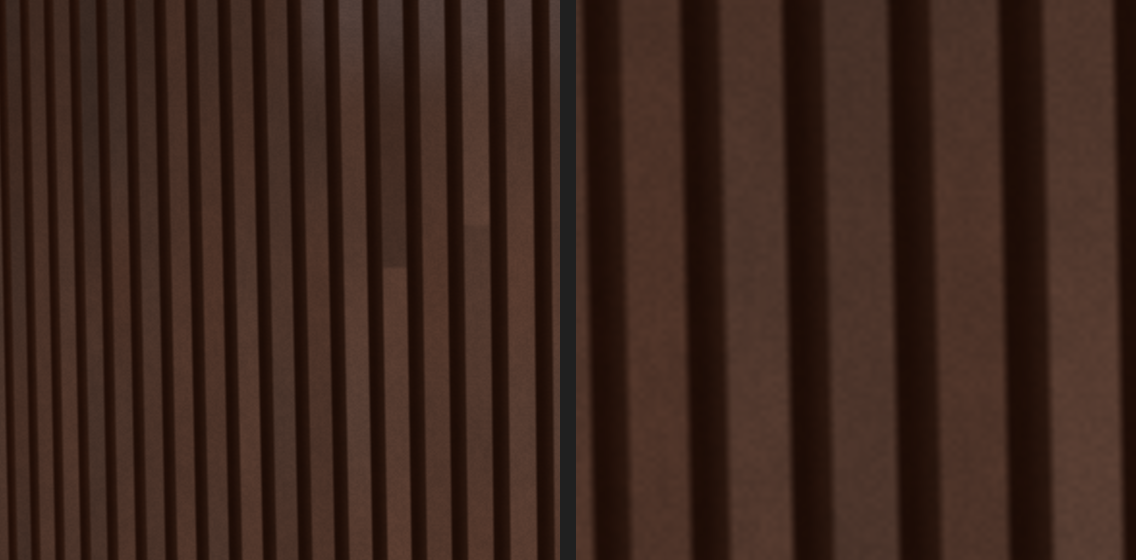
Left, the full canvas; right, a detail of the centre.
This texture is drawn by a WebGL 2 fragment shader. Its source:

```glsl
#version 300 es
precision highp float;
// Dark wooden slat wall in mild perspective, with worn board tones and soft shadow gaps.

#define FIRST_GAP 0.013      // centre of the leftmost gap at mid height
#define PITCH 0.0395         // slat spacing at the left
#define PITCH_GROWTH 0.00127 // quadratic widening to the right
#define GAP_HALF 0.195       // half gap width, in slat spacings
#define EDGE_BLUR 0.0036     // softness of slat edges
#define LEAN_LEFT 0.021
#define LEAN_RIGHT 0.010
#define TONE_VARIATION 0.10
#define GRAIN 0.085

uniform vec2 u_resolution;
out vec4 fragColor;

const vec3 GAP_DEEP = vec3(0.118, 0.050, 0.025);
const vec3 GAP_SIDE = vec3(0.165, 0.088, 0.055);
const vec3 WOOD = vec3(0.298, 0.203, 0.163);
const vec3 SHEEN = vec3(0.335, 0.270, 0.255);

float hash(vec2 p) {
    return fract(sin(dot(p, vec2(127.1, 311.7))) * 43758.5453);
}

float noise(vec2 p) {
    vec2 i = floor(p), f = fract(p);
    f = f * f * (3.0 - 2.0 * f);
    return mix(mix(hash(i), hash(i + vec2(1, 0)), f.x),
               mix(hash(i + vec2(0, 1)), hash(i + vec2(1, 1)), f.x), f.y);
}

// Butt joint between two boards: tone step of the given size at a height
float joint(float slat, float index, float y, float height, float stepSize) {
    float below = 1.0 - smoothstep(-0.004, 0.004, y - height);
    return slat == index ? stepSize * (below - 0.5) : 0.0;
}

// Tone multiplier of one board, drifting along its length
float boardTone(float slat, float y) {
    float tone = 1.0 + TONE_VARIATION * (hash(vec2(slat, 3.0)) - 0.5);
    tone += TONE_VARIATION * (noise(vec2(slat * 7.3, y * 5.0)) - 0.5);
    tone += joint(slat, 12.0, y, 0.522, 0.20);
    tone += joint(slat, 14.0, y, 0.598, -0.14);
    return tone;
}

void main() {
    vec2 uv = gl_FragCoord.xy / u_resolution;

    // Undo the lean, then invert the quadratic spacing to get slat coordinates
    float lean = mix(LEAN_LEFT, LEAN_RIGHT, smoothstep(0.5, 1.0, uv.x));
    float x = uv.x + lean * (uv.y - 0.5);
    float pitch = sqrt(PITCH * PITCH + 4.0 * PITCH_GROWTH * (x - FIRST_GAP));
    float position = (pitch - PITCH) / (2.0 * PITCH_GROWTH);
    float slat = floor(position);
    float t = position - slat;

    // Slat mask and position across the gap
    float soft = max(EDGE_BLUR, 1.0 / u_resolution.x) / pitch;
    float mask = smoothstep(-soft, soft, min(t, 1.0 - t) - GAP_HALF);
    float across = t > 0.5 ? t - 1.0 : t;

    // Wood: dim at upper left, cool sheen at the top right
    float light = mix(0.94, 1.08, smoothstep(0.0, 1.0, uv.x));
    light *= mix(1.04, 0.84, smoothstep(0.35, 1.0, uv.y) * (1.0 - 0.6 * uv.x));
    vec3 wood = WOOD * light * boardTone(slat, uv.y);
    float warmth = noise(vec2(slat * 3.7 + 11.0, uv.y * 4.0)) - 0.5;
    wood *= 1.0 + warmth * vec3(0.07, -0.03, -0.10);
    float sheen = smoothstep(0.78, 1.0, uv.y) * smoothstep(0.47, 0.60, uv.x);
    wood = mix(wood, SHEEN, 0.65 * sheen);
    wood *= 1.0 - 0.06 * smoothstep(0.25, 0.5, abs(t - 0.5));

    // Gap: deep shadow on the left, faint side face on the right
    float side = smoothstep(-0.08, GAP_HALF, across);
    vec3 gap = mix(GAP_DEEP, GAP_SIDE, side);
    gap *= mix(1.12, 0.98, smoothstep(0.0, 0.5, uv.x));
    vec3 color = mix(gap, wood, mask);

    // Fine grain and larger blotches
    float speckle = noise(uv * 290.0) + 0.5 * noise(uv * 150.0 + 31.0) - 0.75;
    float blotch = noise(uv * vec2(60.0, 34.0)) - 0.5;
    color *= 1.0 + GRAIN * (speckle + 0.6 * blotch);

    fragColor = vec4(color, 1.0);
}
```
